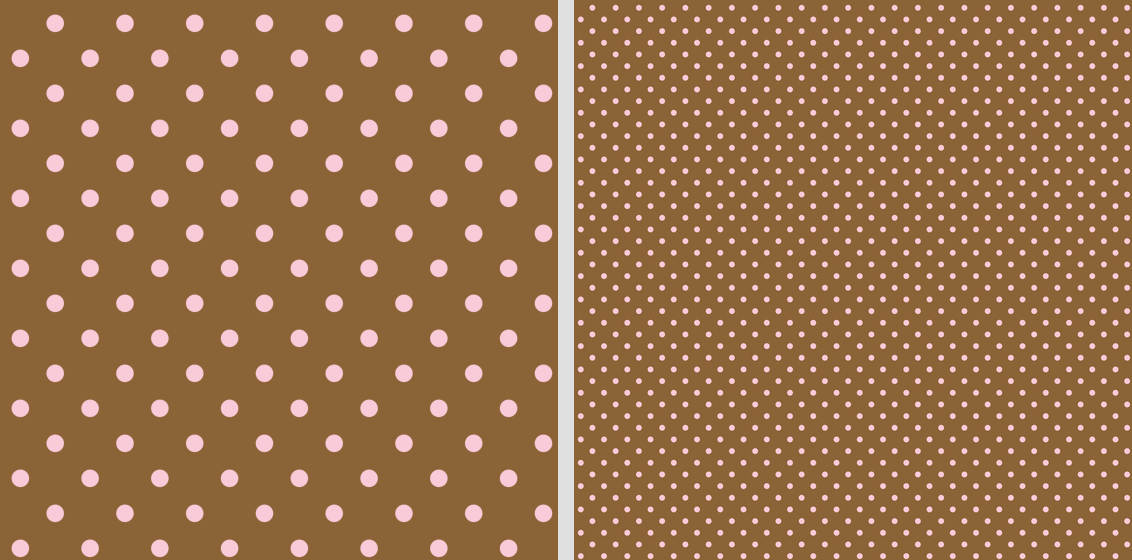
Left: one tile. Right: repeated 3 by 3.
A Shadertoy shader for this pattern:

```glsl
const vec2 REPEATS = vec2(8.0, 8.0);
const vec2 DOT_CENTER = vec2(0.2917, 0.1667);
const float DOT_RADIUS = 0.125;
const vec3 BROWN = vec3(0.548, 0.384, 0.217);
const vec3 PINK = vec3(0.975, 0.797, 0.848);

// Signed distance to the nearest dot of a unit grid, in cell heights
float dotGrid(vec2 p, vec2 center, vec2 cellSize, float radius) {
    vec2 offset = fract(p - center + 0.5) - 0.5;
    return length(offset * cellSize) - radius;
}

// Two grids, the second shifted by half a cell both ways
float staggeredDots(vec2 p, vec2 center, vec2 cellSize, float radius) {
    float first = dotGrid(p, center, cellSize, radius);
    float second = dotGrid(p, center + 0.5, cellSize, radius);
    return min(first, second);
}

// Antialiased coverage of the inside of a shape
float coverage(float dist, float pixel) {
    return 1.0 - smoothstep(-0.75 * pixel, 0.75 * pixel, dist);
}

void mainImage(out vec4 fragColor, in vec2 fragCoord) {
    vec2 uv = fragCoord / iResolution.xy;

    // Keep dots round when cells are not square
    float aspect = iResolution.x / iResolution.y;
    vec2 cellSize = vec2(aspect * REPEATS.y / REPEATS.x, 1.0);
    float pixel = REPEATS.y / iResolution.y;

    float dist = staggeredDots(uv * REPEATS, DOT_CENTER, cellSize, DOT_RADIUS);
    vec3 color = mix(BROWN, PINK, coverage(dist, pixel));
    fragColor = vec4(color, 1.0);
}
```
